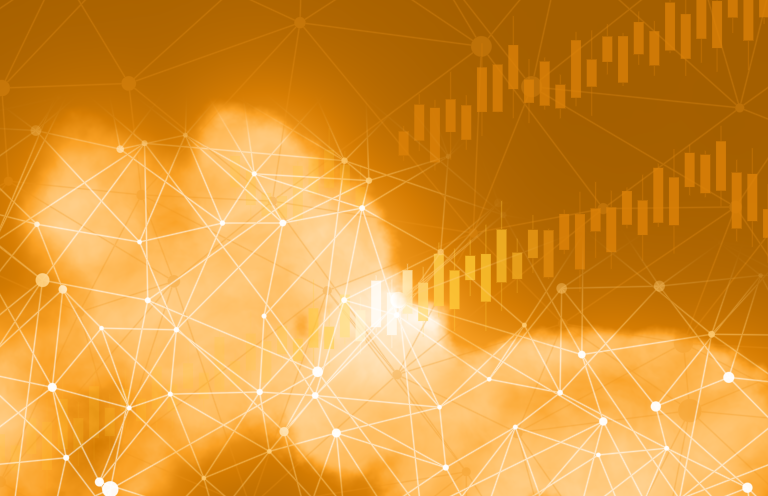
Reproduce this background procedurally as a Shadertoy shader.

```glsl
// Amber cloudscape with rising candlestick bars and a web of linked glowing nodes.
#define PITCH 0.0316       // spacing of the candles
#define BAR_HALF 0.0100    // half width of a candle body
#define LINE_HALF 0.0013   // half width of a network line
#define CLOUD_ROUGH 0.17   // how far noise pushes the cloud edge
#define GLOW_POS vec2(0.81, 0.37)

const vec3 AMBER = vec3(0.87, 0.51, 0.03);
const vec3 YELLOW = vec3(1.0, 0.79, 0.20);
const vec3 WHITE = vec3(1.0);

float hash(vec2 p) {
    vec3 q = fract(p.xyx * vec3(0.1031, 0.1030, 0.0973));
    q += dot(q, q.yzx + 33.33);
    return fract((q.x + q.y) * q.z);
}

float noise(vec2 p) {
    vec2 i = floor(p), f = fract(p);
    f = f * f * (3.0 - 2.0 * f);
    vec2 e = vec2(0.0, 1.0);
    return mix(mix(hash(i), hash(i + e.yx), f.x),
               mix(hash(i + e), hash(i + e.yy), f.x), f.y);
}

float fbm(vec2 p) {
    float sum = 0.0, amp = 0.5;
    for (int i = 0; i < 6; i++) {
        sum += amp * noise(p);
        p = mat2(1.6, 1.2, -1.2, 1.6) * p + 7.3;
        amp *= 0.5;
    }
    return sum;
}

// Tone 0 (deep amber) to 6 (white)
vec3 amberRamp(float tone) {
    vec3 stops[7] = vec3[7](vec3(0.64, 0.37, 0.0), vec3(0.84, 0.49, 0.01),
        vec3(0.98, 0.63, 0.14), vec3(1.0, 0.74, 0.37), vec3(1.0, 0.82, 0.56),
        vec3(1.0, 0.92, 0.80), WHITE);
    tone = clamp(tone, 0.0, 5.999);
    int i = int(tone);
    return mix(stops[i], stops[i + 1], fract(tone));
}

float spot(vec2 p, vec2 centre, float size) {
    vec2 q = (p - centre) / size;
    return exp(-dot(q, q));
}

float addLobe(float d, vec2 p, vec2 centre, float radius) {
    float e = length(p - centre) - radius;
    float h = max(0.05 - abs(d - e), 0.0) / 0.05;
    return min(d, e) - h * h * 0.0125;
}

// Signed distance to the smooth cloud body
float cloudDistance(vec2 p) {
    float d = length(p - vec2(0.21, 0.56)) - 0.14;
    d = addLobe(d, p, vec2(0.53, 0.62), 0.14);
    d = addLobe(d, p, vec2(0.64, 0.49), 0.14);
    d = addLobe(d, p, vec2(0.40, 0.36), 0.26);
    d = addLobe(d, p, vec2(0.75, 0.25), 0.19);
    d = addLobe(d, p, vec2(0.97, 0.12), 0.19);
    d = addLobe(d, p, vec2(1.24, 0.10), 0.19);
    d = addLobe(d, p, vec2(1.41, 0.08), 0.19);
    return addLobe(d, p, vec2(0.10, 0.12), 0.25);
}

float cover(float d, float px) { return 1.0 - smoothstep(-px, px, d); }

float candle(vec2 p, vec2 centre, float seed, float px) {
    float column = centre.x / PITCH;
    float halfHeight = 0.022 + 0.036 * hash(vec2(round(column), seed));
    float wickHalf = halfHeight + 0.06 * hash(vec2(seed, round(column) + 9.0));
    vec2 q = abs(p - centre);
    float body = cover(max(q.x - BAR_HALF, q.y - halfHeight), px * 0.7);
    float wick = cover(max(q.x - 0.0008, q.y - wickHalf), px);
    return max(body, 0.6 * wick);
}

float segment(vec2 p, vec2 a, vec2 b) {
    vec2 ab = b - a;
    return length(p - a - ab * clamp(dot(p - a, ab) / dot(ab, ab), 0.0, 1.0));
}

// Jittered grid of nodes joined to their neighbours: x = lines, y = discs
vec2 network(vec2 p, float cell, float seed, float radius, float px) {
    vec2 nodes[9], base = floor(p / cell);
    float line = 0.0, disc = 0.0;
    for (int i = 0; i < 9; i++) {
        vec2 id = base + vec2(i % 3, i / 3) - 1.0 + seed;
        vec2 jitter = vec2(hash(id), hash(id + 41.7));
        nodes[i] = (id - seed + 0.1 + 0.8 * jitter) * cell;
        float size = radius * mix(0.35, 1.0, pow(hash(id + 17.1), 3.0));
        disc = max(disc, cover(length(p - nodes[i]) - size, px * 0.8));
    }
    for (int i = 0; i < 9; i++) {
        for (int j = 0; j < i; j++) {
            bool central = i == 4 || j == 4;
            bool diagonal = i % 2 == 1 && j % 2 == 1 && i + j != 8;
            if (!central && !diagonal) continue;
            float keep = step(0.25, hash((nodes[i] + nodes[j]) * 97.0 + seed));
            line = max(line, keep * cover(segment(p, nodes[i], nodes[j]) - LINE_HALF, px));
        }
    }
    return vec2(line, disc);
}

void mainImage(out vec4 fragColor, in vec2 fragCoord) {
    float px = 1.0 / iResolution.y;
    vec2 p = fragCoord * px;

    // Sky and cloud
    float body = cloudDistance(p);
    float puffs = fbm(p * 6.5 + 3.0);
    float d = body + CLOUD_ROUGH * (0.48 - puffs);
    float softness = mix(0.07, 0.025, smoothstep(0.2, 0.65, p.x));
    float cloud = 1.0 - smoothstep(-softness, softness, d);
    float sky = 1.5 * exp(-8.0 * max(body, 0.0)) + 0.12 * (fbm(p * 3.0) - 0.5);
    float shade = 2.7 + 4.0 * (fbm(p * 5.0 + 0.5 * puffs + 11.0) - 0.48)
        + 3.0 * clamp(-d, 0.0, 0.25) + 1.8 * spot(p, GLOW_POS, 0.17)
        - 1.5 * spot(p, vec2(0.20, 0.13), 0.15) - 1.3 * spot(p, vec2(0.02, 0.39), 0.12);
    vec3 color = amberRamp(mix(sky, shade, cloud) + 0.5 * spot(p, GLOW_POS, 0.22));

    // Faint distant network
    vec2 far = network(p + 0.07, 0.27, 23.0, 0.026, px);
    color = mix(color, vec3(0.93, 0.58, 0.10), 0.32 * max(far.x, far.y));

    // Upper candles
    float column = round(p.x / PITCH + 0.25);
    float x = (column - 0.25) * PITCH;
    float zigzag = 0.016 * (1.0 - 2.0 * mod(column, 2.0));
    float wave = 0.045 * sin((x - 0.95) * 25.0) * spot(vec2(x, 0.0), vec2(1.04, 0.0), 0.12);
    float y = 0.725 + 0.38 * (x - 0.81) + wave - zigzag;
    color = mix(color, AMBER, 0.75 * step(0.8, x) * candle(p, vec2(x, y), 5.0, px));

    // Lower candles, white at the glow and amber to the right
    column = round(p.x / PITCH);
    x = column * PITCH;
    zigzag = 0.016 * (1.0 - 2.0 * mod(column, 2.0));
    y = 0.345 + 0.383 * (x - 0.69) + zigzag + 0.04 * spot(vec2(x, 0.0), vec2(1.42, 0.0), 0.05)
        - max(x - 1.44, 0.0);
    vec3 tint = mix(mix(YELLOW, AMBER, smoothstep(0.95, 1.15, x)), WHITE, spot(vec2(x, 0.0), vec2(0.77, 0.0), 0.08));
    color = mix(color, tint, mix(0.2, 0.8, smoothstep(0.52, 0.72, x)) * candle(p, vec2(x, y), 8.0, px));

    // Pale candles inside the cloud
    y = 0.62 + 0.04 * sin(x * 31.0);
    float inside = step(0.47, x) * step(x, 0.73);
    color = mix(color, YELLOW, 0.25 * inside * candle(p, vec2(x, y), 3.0, px));

    // Bright network over the cloud
    float reach = (1.0 - smoothstep(0.0, 0.26, body)) * (1.0 - smoothstep(0.62, 0.82, p.y));
    vec2 fine = network(p, 0.155, 61.0, 0.013, px);
    vec2 wide = network(p + 0.11, 0.29, 87.0, 0.017, px);
    vec3 glow = mix(vec3(1.0, 0.80, 0.45), WHITE, cloud);
    color = mix(color, glow, 0.65 * reach * max(fine.x, wide.x));
    color = mix(color, glow, 0.95 * reach * max(fine.y, wide.y));
    fragColor = vec4(color, 1.0);
}
```
